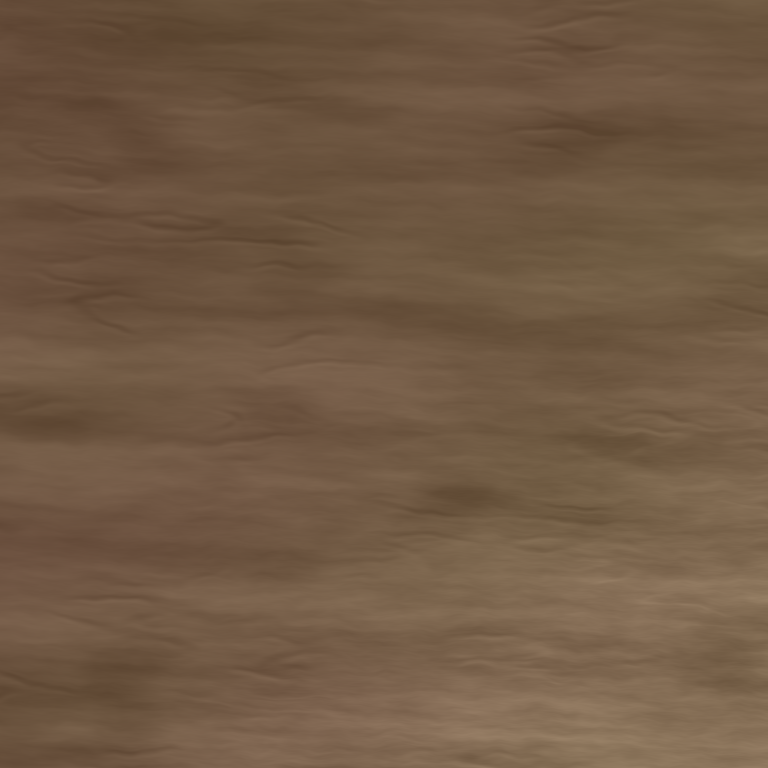
A WebGL 2 fragment shader for this texture:

```glsl
#version 300 es
precision highp float;
// Soft brown wood board with near-horizontal grain, lit from the lower right.

uniform vec2 u_resolution;
out vec4 fragColor;

vec2 hashGradient(vec2 cell) {
    vec3 h = fract(cell.xyx * vec3(0.1031, 0.1030, 0.0973));
    h += dot(h, h.yzx + 33.33);
    float angle = 6.28318 * fract((h.x + h.y) * h.z);
    return vec2(cos(angle), sin(angle));
}

float gradientNoise(vec2 p) {
    vec2 i = floor(p);
    vec2 f = fract(p);
    vec2 w = f * f * f * (f * (f * 6.0 - 15.0) + 10.0);
    float a = dot(hashGradient(i), f);
    float b = dot(hashGradient(i + vec2(1, 0)), f - vec2(1, 0));
    float c = dot(hashGradient(i + vec2(0, 1)), f - vec2(0, 1));
    float d = dot(hashGradient(i + vec2(1, 1)), f - vec2(1, 1));
    return mix(mix(a, b, w.x), mix(c, d, w.x), w.y);
}

// Noise stretched along the grain; scale counts cells across the canvas.
float streaks(vec2 p, vec2 scale, float seed) {
    return gradientNoise(p * scale + seed * vec2(17.3, 31.7));
}

// Layered streaks, each layer finer and fainter than the last.
float layeredStreaks(vec2 p, vec2 scale, float fade, float seed) {
    float sum = 0.0;
    float weight = 1.0;
    for (int i = 0; i < 4; i++) {
        sum += weight * streaks(p, scale, seed + float(i));
        scale *= vec2(1.9, 2.1);
        weight *= fade;
    }
    return sum;
}

// Thin broken lines where the stretched noise crosses zero.
float creases(vec2 p, vec2 scale, float width, float seed) {
    float line = 1.0 - smoothstep(0.0, width, abs(streaks(p, scale, seed)));
    float presence = smoothstep(0.05, 0.4, streaks(p, vec2(5.0, 13.0), seed + 5.0));
    return line * presence;
}

// Tilts the grain gently down to the right and makes it waver.
vec2 bendGrain(vec2 p) {
    float waver = 0.010 * streaks(p, vec2(2.5, 4.0), 2.0)
                + 0.005 * streaks(p, vec2(15.0, 22.0), 4.0)
                + 0.003 * streaks(p, vec2(38.0, 50.0), 6.0);
    return vec2(p.x, p.y + 0.035 * p.x + waver);
}

// Broad light falling on the lower right corner.
float lighting(vec2 uv) {
    float depth = 1.0 - uv.y;
    return 0.22 + 0.17 * depth + 0.07 * uv.x + 0.50 * uv.x * depth * depth;
}

vec3 woodColour(float tone, float warmth) {
    const vec3 darkWood = vec3(0.355, 0.265, 0.186);
    const vec3 paleWood = vec3(0.575, 0.478, 0.383);
    return mix(darkWood, paleWood, tone) + warmth * vec3(0.007, -0.007, 0.008);
}

void main() {
    vec2 uv = gl_FragCoord.xy / u_resolution;
    vec2 grain = bendGrain(uv);
    float light = lighting(uv);

    // Broad bands and the softer streaks inside them
    float tone = light;
    tone += 0.34 * layeredStreaks(grain, vec2(1.5, 11.0), 0.58, 1.0);

    // Smudged darker patches
    float patches = streaks(grain, vec2(5.0, 14.0), 9.0);
    tone -= 0.16 * smoothstep(0.12, 0.50, patches);

    // Fine grain, crisper where the light is stronger
    float crispness = smoothstep(0.30, 0.75, light);
    float fine = layeredStreaks(grain, vec2(12.0, 62.0), 0.65, 14.0);
    tone += mix(0.07, 0.19, crispness) * fine;

    // Dark creases with pale lips just below
    tone -= 0.15 * creases(grain, vec2(7.0, 32.0), 0.17, 21.0);
    tone += 0.09 * creases(grain + vec2(0.0, 0.006), vec2(7.0, 32.0), 0.14, 21.0);
    tone += 0.14 * crispness * creases(grain, vec2(9.0, 46.0), 0.16, 27.0);

    // Slow drift between reddish and olive brown
    float warmth = 1.1 * streaks(uv, vec2(2.2, 5.0), 33.0) + 0.9 * (0.5 - uv.x);

    fragColor = vec4(woodColour(clamp(tone, 0.0, 1.1), warmth), 1.0);
}
```
